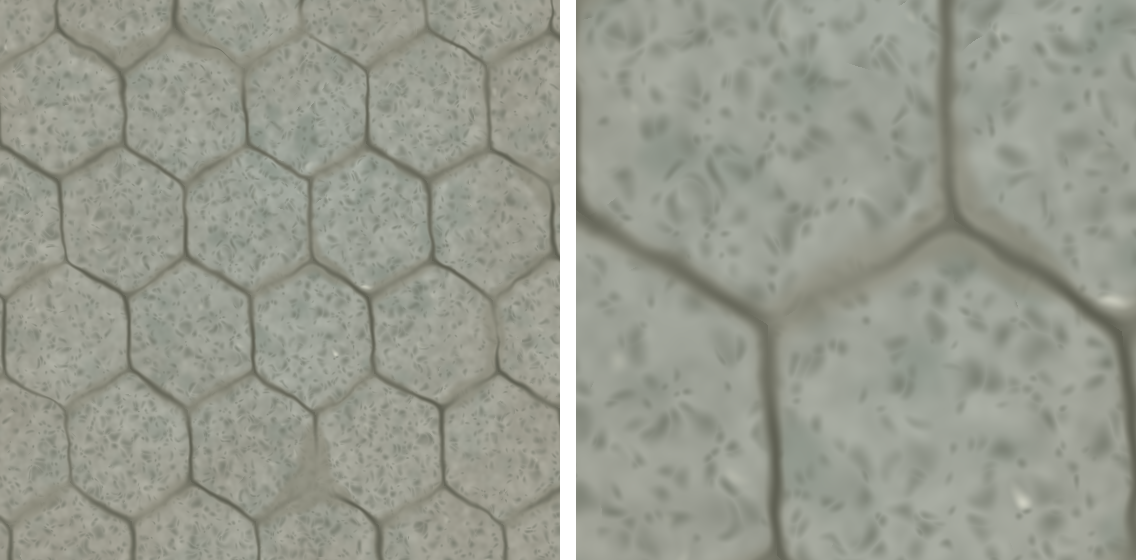
Left: the whole. Right: its middle third, enlarged.
Give the GLSL for this texture, as a WebGL 2 fragment shader.

```glsl
#version 300 es
precision highp float;
// Worn hexagonal concrete pavers: a slightly sheared, jittered hexagon lattice.
// Joints come from the distance to the cell borders; stone grain, stains and
// speckles come from cellular noise built of randomly placed soft spots.

#define PITCH 0.2194        // width of one paver
#define ROW_STEP 0.2027     // spacing of the rows
#define SHEAR 0.034         // sideways drift of the rows
#define ORIGIN vec2(0.098, 0.189)
#define JITTER 0.065        // irregular laying
#define CRACK 0.034         // dark joint half width, in pavers
#define SAND 0.050          // sandy joint half width, in pavers
#define WEAR 0.090          // extra sand where borders are broken
#define SPECKLE 0.58        // strength of the dark speckles
#define GRAIN 0.026         // strength of the fine mottling

uniform vec2 u_resolution;
out vec4 outColor;

const float ROW = 0.866;
const vec3 WARM_STONE = vec3(0.632, 0.626, 0.576);
const vec3 COOL_STONE = vec3(0.622, 0.645, 0.608);
const vec3 SAND_COLOR = vec3(0.550, 0.545, 0.485);
const vec3 CRACK_COLOR = vec3(0.365, 0.370, 0.320);
const vec3 SPECK_COLOR = vec3(0.400, 0.420, 0.370);
const vec3 STAIN_COLOR = vec3(0.490, 0.535, 0.490);
const vec3 FLAKE_COLOR = vec3(0.800, 0.800, 0.740);

vec3 hash(vec2 p) {
  vec3 h = fract(p.xyx * vec3(0.1031, 0.1030, 0.0973));
  h += dot(h, h.yxz + 33.33);
  return fract((h.xxy + h.yzz) * h.zyx);
}

// Signed cellular noise: overlapping light and dark soft spots.
float mottle(vec2 p) {
  vec2 cell = floor(p);
  float sum = 0.0;
  for (int j = -1; j <= 1; j++)
    for (int i = -1; i <= 1; i++) {
      vec2 id = cell + vec2(i, j);
      vec3 h = hash(id);
      vec2 d = p - id - h.xy;
      float fall = max(1.0 - dot(d, d), 0.0);
      sum += (2.0 * h.z - 1.0) * fall * fall;
    }
  return sum;
}

// Coverage of scattered blurred specks; density is the share of filled cells.
float specks(vec2 p, float density, float size) {
  vec2 cell = floor(p);
  float cover = 0.0;
  for (int j = -1; j <= 1; j++)
    for (int i = -1; i <= 1; i++) {
      vec2 id = cell + vec2(i, j);
      vec3 h = hash(id + 71.0);
      float vary = fract(h.z * 17.0);
      float r = size * (0.5 + 0.5 * vary);
      float spot = 1.0 - smoothstep(0.0, r, length(p - id - h.xy));
      cover = max(cover, spot * (0.5 + 0.5 * fract(vary * 7.0)) * step(h.z, density));
    }
  return cover;
}

float rowShift(float row) { return 0.5 * mod(row, 2.0); }

vec2 paverCenter(vec2 id) {
  return vec2(id.x + rowShift(id.y), id.y * ROW) + JITTER * (hash(id + 19.0).xy - 0.5);
}

// Neighbour (i, j) of the lattice place closest to p in the given row.
vec2 neighbour(vec2 p, float row, int i, int j) {
  float r = row + float(j);
  return vec2(round(p.x - rowShift(r)) + float(i), r);
}

// Border distance (x) and how far the nearest border rises rightward (y).
vec2 joint(vec2 p, out vec2 paver) {
  float best = 9.0, row = round(p.y / ROW);
  for (int j = -1; j <= 1; j++)
    for (int i = -1; i <= 1; i++) {
      vec2 id = neighbour(p, row, i, j);
      float d = distance(p, paverCenter(id));
      if (d < best) { best = d; paver = id; }
    }
  vec2 a = paverCenter(paver);
  float sum = 0.0, rising = 0.0;
  for (int j = -1; j <= 1; j++)
    for (int i = -1; i <= 1; i++) {
      vec2 id = neighbour(a, paver.y, i, j);
      if (id == paver) continue;
      vec2 b = paverCenter(id), n = normalize(b - a);
      float w = exp(-60.0 * dot(0.5 * (a + b) - p, n));
      sum += w;
      rising += w * smoothstep(0.1, 0.4, n.x * n.y);
    }
  return vec2(-log(sum) / 60.0, rising / sum);
}

void main() {
  vec2 uv = gl_FragCoord.xy / u_resolution.y;
  vec2 v = vec2(uv.x, 1.0 - uv.y);
  vec2 q = (v - ORIGIN - vec2(SHEAR * v.y, 0.0)) / vec2(PITCH, ROW_STEP / ROW);
  float grain = mottle(q * 13.0);
  vec2 rough = vec2(grain, mottle(q * 13.0 + 60.0));
  vec2 wobble = vec2(mottle(q * 5.0), mottle(q * 5.0 + 40.0));
  vec2 paver;
  vec2 edge = joint(q + 0.018 * wobble + 0.007 * rough, paver);
  vec3 tone = hash(paver + 5.0);

  // Stone: cooler towards the middle, with grain and greenish stains.
  float cool = exp(-6.0 * dot(v - vec2(0.5, 0.4), v - vec2(0.5, 0.4)));
  float cloud = mottle(q * 2.3 + 9.0);
  vec3 col = mix(WARM_STONE, COOL_STONE, clamp(0.9 * cool + 0.2 * cloud, 0.0, 1.0));
  col += 0.02 * (tone.x - 0.5) + 0.012 * cloud + GRAIN * (grain + 0.8 * mottle(q * 24.0));
  float stain = smoothstep(0.0, 1.0, mottle(q * 7.0 + 23.0) + 0.3 * cloud);
  col = mix(col, STAIN_COLOR, stain * (0.2 + 0.35 * cool));

  // Speckles, denser on some pavers, bent into ragged pits, and pale flakes.
  float density = 0.4 + 0.35 * tone.y + 0.15 * cloud;
  vec2 ragged = q + 0.03 * rough;
  float dark = max(specks(ragged * 10.0, density, 0.62), 0.8 * specks(ragged * 17.0, density, 0.62));
  col = mix(col, SPECK_COLOR, SPECKLE * dark);
  col = mix(col, FLAKE_COLOR, 0.4 * specks(ragged * 8.0, 0.06, 0.35));

  // Joints: broad sand with broken rims, then the patchy dark crack.
  float broken = smoothstep(0.3, 0.9, mottle(q * 1.6 + 31.0));
  float width = SAND * (0.6 + 0.6 * edge.y) + WEAR * broken + 0.02 * wobble.x;
  float sand = 1.0 - smoothstep(width - 0.04, width + 0.03, edge.x);
  col = mix(col, SAND_COLOR + 0.02 * grain, 0.7 * sand);
  float depth = mix(0.78, 0.28, edge.y) * (1.0 - 0.6 * broken);
  depth += 0.3 * mottle(q * 3.5) + 0.12 * wobble.y;
  float thin = CRACK * (1.0 + 0.35 * wobble.x);
  float crack = 1.0 - smoothstep(0.0, thin, edge.x);
  col = mix(col, CRACK_COLOR, crack * clamp(depth, 0.08, 0.95));

  col = mix(col, FLAKE_COLOR + 0.1, specks(ragged * 2.0, 0.025, 0.13));
  outColor = vec4(clamp(col, 0.0, 1.0), 1.0);
}
```
